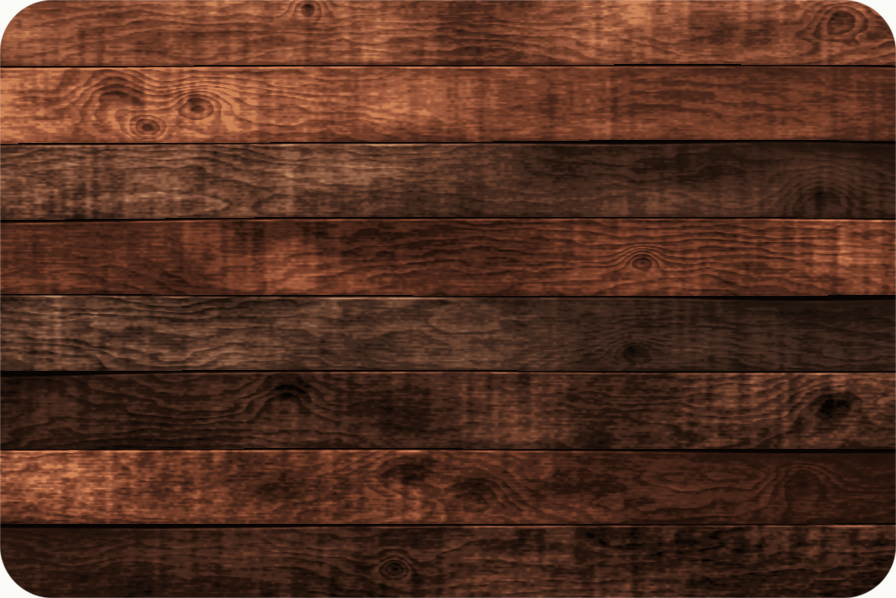
Give the GLSL for this texture, as a WebGL 2 fragment shader.

```glsl
#version 300 es
precision highp float;
uniform vec2 u_resolution;
out vec4 fragColor;

const vec3 PAPER = vec3(0.98, 0.98, 0.97);
const vec3 GAP = vec3(0.025, 0.012, 0.01);
const vec3 UMBER = vec3(0.14, 0.08, 0.05);
const vec3 WALNUT = vec3(0.27, 0.16, 0.12);
const vec3 CHESTNUT = vec3(0.42, 0.25, 0.18);
const vec3 COPPER = vec3(0.57, 0.36, 0.27);
const vec3 HONEY = vec3(0.75, 0.53, 0.38);

const float PITCH = 0.128;         // plank height
const float TOP_CROP = 0.019;      // hidden part of the top plank
const float CORNER_RADIUS = 0.088;

// Per plank, top to bottom: lightness, left-to-right light, warmth
const float TONE[8] = float[8](0.67, 0.62, 0.51, 0.49, 0.45, 0.37, 0.47, 0.33);
const float LEAN[8] = float[8](0.05, -0.2, -0.45, 0.1, -0.35, 0.25, -0.45, 0.3);
const float WARMTH[8] = float[8](0.8, 0.9, 0.3, 0.95, 0.1, 0.5, 0.9, 0.6);

float hash(vec2 p) {
  return fract(sin(dot(p, vec2(127.1, 311.7))) * 43758.5453);
}

float noise(vec2 p) {
  vec2 i = floor(p), f = fract(p);
  f = f * f * (3.0 - 2.0 * f);
  return mix(mix(hash(i), hash(i + vec2(1, 0)), f.x),
             mix(hash(i + vec2(0, 1)), hash(i + vec2(1, 1)), f.x), f.y);
}

float fbm(vec2 p) {
  float sum = 0.0, amp = 0.5;
  for (int i = 0; i < 4; i++) {
    sum += amp * noise(p);
    p = p * 2.03 + 17.3;
    amp *= 0.5;
  }
  return sum / 0.9375;
}

float roundedBox(vec2 p, vec2 halfSize, float radius) {
  vec2 q = abs(p) - halfSize + radius;
  return length(max(q, 0.0)) + min(max(q.x, q.y), 0.0) - radius;
}

vec3 woodRamp(float v) {
  vec3 c = mix(GAP, UMBER, smoothstep(-0.1, 0.17, v));
  c = mix(c, WALNUT, smoothstep(0.15, 0.4, v));
  c = mix(c, CHESTNUT, smoothstep(0.38, 0.6, v));
  c = mix(c, COPPER, smoothstep(0.58, 0.78, v));
  return mix(c, HONEY, smoothstep(0.76, 0.98, v));
}

// x: bend of the grain around knots, y: darkness of their cores
vec2 knots(vec2 p, float row, float aspect) {
  vec2 result = vec2(0.0);
  for (int i = 0; i < 3; i++) {
    vec2 key = vec2(row * 3.7 + 1.0, float(i) * 5.3);
    vec2 center = vec2(hash(key) * aspect, PITCH * mix(0.15, 0.85, hash(key + 2.1)));
    float size = mix(0.006, 0.022, hash(key + 4.7));
    float r = length((p - center) * vec2(0.75, 1.0)) / size;
    float strength = step(0.45, hash(key + 8.9));
    result += strength * vec2(exp(-r * r * 0.18), exp(-r * r * 0.8));
  }
  return result;
}

// Lightness of the bare wood surface
float grain(vec2 p, float row, float aspect, float tone) {
  vec2 q = p + vec2(row * 7.31, row * 3.17);
  vec2 knot = knots(p, row, aspect);
  float field = p.y * 42.0 + 9.0 * fbm(q * vec2(2.6, 8.0)) + 3.5 * knot.x
              + 0.5 * noise(q * vec2(35.0, 90.0));
  float s = fract(field);
  float ring = smoothstep(0.0, 0.7, s) * (1.0 - smoothstep(0.8, 1.0, s));
  float patches = fbm(q * vec2(5.0, 13.0) + 31.0);
  float fiber = noise(q * vec2(45.0, 330.0));
  float pores = noise(q * vec2(150.0, 240.0) + 9.0);
  float sawMarks = noise(q * vec2(95.0, 9.0)) * noise(q * vec2(9.0, 6.0) + 5.0);
  float ringDepth = mix(0.08, 0.26, noise(q * vec2(4.0, 9.0) + 50.0));
  float v = tone + ringDepth * (ring - 0.55) + 0.62 * (patches - 0.5);
  v += 0.15 * (fiber - 0.5) + 0.17 * (pores - 0.5) + 0.3 * (sawMarks - 0.25);
  return v - 0.36 * knot.y;
}

void main() {
  float aspect = u_resolution.x / u_resolution.y;
  float pixel = 1.0 / u_resolution.y;
  vec2 p = gl_FragCoord.xy / u_resolution.y;

  // Planks with slightly uneven seams
  float down = 1.0 - p.y + TOP_CROP;
  down += 0.008 * (noise(vec2(p.x * 1.7, down * 9.0)) - 0.5);
  float row = clamp(floor(down / PITCH), 0.0, 7.0);
  int plank = int(row);
  float depth = down - row * PITCH;
  float below = PITCH - depth;

  // Surface, lit unevenly along its length
  float side = 2.0 * p.x / aspect - 1.0;
  float light = LEAN[plank] * side;
  float v = grain(vec2(p.x, depth), row, aspect, TONE[plank]);
  v *= 1.0 + 0.85 * light;

  // Shadow cast by the plank above, and the worn bright rim
  float shade = smoothstep(-0.05, 0.35, -light);
  float gapWidth = 0.002 + 0.009 * shade * noise(vec2(p.x * 3.0, row * 4.0));
  v *= 1.0 - mix(0.3, 0.75, shade) * exp(-depth / mix(0.007, 0.028, shade));
  float rim = exp(-pow((depth - gapWidth - 0.0025) / 0.0018, 2.0));
  v += rim * (1.0 - 0.8 * shade) * mix(0.12, 0.45, noise(vec2(p.x * 25.0, row)));
  v *= 1.0 - 0.35 * exp(-below / 0.006);

  vec3 tint = mix(vec3(0.93, 1.02, 1.03), vec3(1.1, 0.96, 0.86), WARMTH[plank]);
  vec3 color = woodRamp(v) * tint;
  float gap = 1.0 - smoothstep(gapWidth - pixel, gapWidth + pixel, depth);
  color = mix(color, GAP, gap * 0.95);

  // Rounded outline
  vec2 halfSize = 0.5 * vec2(aspect, 1.0);
  float outside = roundedBox(p - halfSize, halfSize, CORNER_RADIUS);
  color = mix(color, PAPER, smoothstep(-pixel, pixel, outside));
  fragColor = vec4(color, 1.0);
}
```
